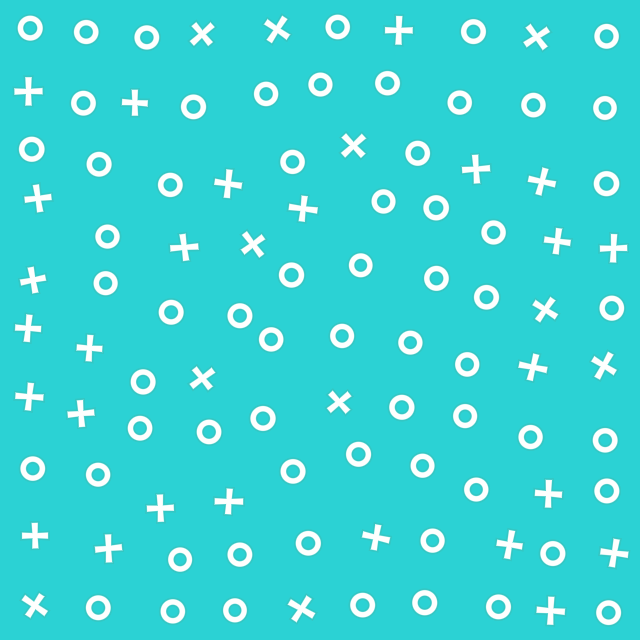
Write a Shadertoy shader that draws this pattern.

```glsl
const float CELLS = 10.0;
const float CROSS_SHARE = 0.37;
const vec3 TURQUOISE = vec3(0.17, 0.825, 0.832);
const vec3 RIM_TEAL = vec3(0.20, 0.78, 0.77);
const vec3 WHITE = vec3(0.995, 1.0, 0.995);

// Three random values per cell, chosen by seed
vec3 hash3(vec2 cell, float seed) {
    vec3 p = fract(vec3(cell.xyx + seed) * vec3(0.1031, 0.1030, 0.0973) + seed * 0.137);
    p += dot(p, p.yxz + 33.33);
    return fract((p.xxy + p.yzz) * p.zyx);
}

mat2 rotation(float angle) {
    float c = cos(angle), s = sin(angle);
    return mat2(c, s, -s, c);
}

// Bar along x that widens slightly towards its ends
float barDistance(vec2 p, float halfLength, float halfWidth) {
    p = abs(p);
    return max(p.x - halfLength, p.y - halfWidth - 0.045 * p.x);
}

float crossDistance(vec2 p, float angle, vec3 variation) {
    vec2 q = rotation(angle) * p;
    vec2 r = rotation(angle + 1.5708 + 0.14 * (variation.x - 0.5)) * p;
    vec2 halfLengths = mix(vec2(0.0200), vec2(0.0225), variation.yz);
    return min(barDistance(q, halfLengths.x, 0.0040),
               barDistance(r, halfLengths.y, 0.0040));
}

float ringDistance(vec2 p, float radius, float halfWidth) {
    return abs(length(p) - radius) - halfWidth;
}

// Mark centre: a gently sheared grid with jitter, held back at the border
vec2 markCentre(vec2 cell, vec2 jitter) {
    vec2 centre = (cell + 0.5) / CELLS;
    vec2 room = smoothstep(0.05, 0.3, min(centre, 1.0 - centre));
    vec2 shear = 0.36 * sin(cell.yx * vec2(1.25, 1.05) + vec2(0.6, 2.3));
    vec2 offset = shear + 0.34 * (jitter - 0.5);
    return centre + offset * mix(vec2(0.2), vec2(1.0), room) / CELLS;
}

float markDistance(vec2 uv, vec2 cell) {
    vec3 place = hash3(cell, 7.0);
    vec3 form = hash3(cell, 23.0);
    vec2 p = uv - markCentre(cell, place.xy);
    if (place.z < CROSS_SHARE) {
        // Roughly upright or roughly diagonal
        float angle = (form.x < 0.5 ? 0.0 : 0.7) + 0.45 * (form.y - 0.5);
        return crossDistance(p, angle, hash3(cell, 41.0));
    }
    p.x *= mix(0.98, 1.02, form.y);
    return ringDistance(p, mix(0.0144, 0.0155, form.x), 0.0043);
}

// Nearest mark among the surrounding cells
float patternDistance(vec2 uv) {
    vec2 home = floor(uv * CELLS);
    float nearest = 1.0;
    for (int y = -1; y <= 1; y++) {
        for (int x = -1; x <= 1; x++) {
            vec2 cell = home + vec2(x, y);
            if (cell == clamp(cell, 0.0, CELLS - 1.0)) {
                nearest = min(nearest, markDistance(uv, cell));
            }
        }
    }
    return nearest;
}

void mainImage(out vec4 fragColor, in vec2 fragCoord) {
    float side = min(iResolution.x, iResolution.y);
    float d = patternDistance(fragCoord / side);
    float softness = max(0.0012, 0.6 / side);

    // Faint darker rim, then the white marks
    vec3 colour = mix(RIM_TEAL, TURQUOISE, smoothstep(0.0020, 0.0036, d));
    colour = mix(WHITE, colour, smoothstep(-softness, softness, d));
    fragColor = vec4(colour, 1.0);
}
```
